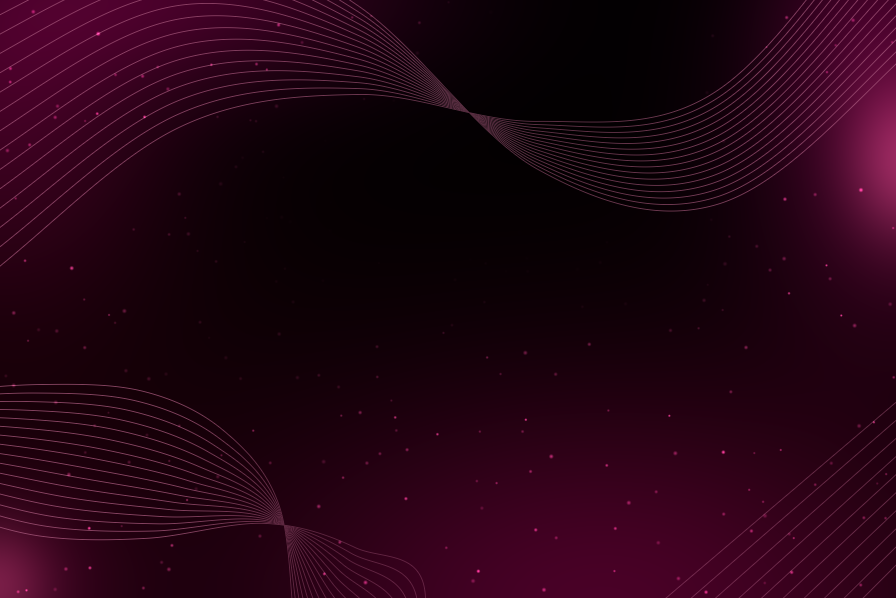
A WebGL 1 fragment shader for this background:

```glsl
precision highp float;

uniform vec2 u_resolution;

const vec3 PLUM = vec3(0.25, 0.005, 0.15);
const vec3 ROSE = vec3(0.34, 0.16, 0.22);
const vec3 WINE = vec3(0.055, 0.0, 0.012);
const vec3 LINE_PINK = vec3(0.66, 0.35, 0.49);
const vec3 SPARK_PINK = vec3(0.85, 0.25, 0.55);

float hash(vec2 cell) {
    vec3 q = fract(cell.xyx * vec3(0.1031, 0.1030, 0.0973));
    q += dot(q, q.yzx + 33.33);
    return fract((q.x + q.y) * q.z);
}

float glow(vec2 p, vec2 centre, vec2 radii) {
    vec2 q = (p - centre) / radii;
    return exp(-dot(q, q));
}

// Cubic interpolation weights for four knots
vec4 cubicWeight(vec4 d) {
    d = abs(d);
    vec4 inner = 1.0 + d * d * (1.5 * d - 2.5);
    vec4 outer = 2.0 + d * (-4.0 + d * (2.5 - 0.5 * d));
    return mix(inner, outer, step(1.0, d)) * step(d, vec4(2.0));
}

float spline(float s, vec4 first, vec4 last) {
    vec4 d = s - vec4(0.0, 1.0, 2.0, 3.0);
    return dot(cubicWeight(d), first) + dot(cubicWeight(d - 4.0), last);
}

// Height and slope of a smooth curve through evenly spaced knots
vec2 curve(float x, float start, float spacing, vec4 first, vec4 last) {
    float s = (x - start) / spacing;
    float h = 0.02;
    float rise = spline(s + h, first, last) - spline(s - h, first, last);
    return vec2(spline(s, first, last), rise / (2.0 * h * spacing));
}

// Fine strands blended between two edge curves
float ribbon(float y, vec2 edgeA, vec2 edgeB, float count, float pixel) {
    float halfWidth = 0.0007;
    float coverage = 0.0;
    for (int i = 0; i < 20; i++) {
        float t = float(i) / (count - 1.0);
        if (t > 1.001) break;
        vec2 strand = mix(edgeA, edgeB, t);
        float d = abs(y - strand.x) * inversesqrt(1.0 + strand.y * strand.y);
        coverage = max(coverage, clamp((halfWidth - d) / pixel + 0.5, 0.0, 1.0));
    }
    return coverage;
}

// Randomly placed soft dots, one candidate per cell
float sparkles(vec2 p, float cellSize, float density, float pixel) {
    vec2 cell = floor(p / cellSize);
    vec2 offset = 0.15 + 0.7 * vec2(hash(cell + 17.0), hash(cell + 41.0));
    float d = length(p - (cell + offset) * cellSize);
    float radius = mix(0.002, 0.0042, hash(cell + 73.0));
    float dotMask = 1.0 - smoothstep(0.0, radius + pixel * 0.5, d);
    return dotMask * step(hash(cell), density) * mix(0.35, 1.0, hash(cell + 97.0));
}

vec3 background(vec2 p) {
    vec3 color = WINE * glow(p, vec2(1.15, 0.12), vec2(0.85, 0.45));
    color += WINE * glow(p, vec2(0.0, 0.4), vec2(0.45, 0.6));
    color += PLUM * 0.95 * glow(p, vec2(1.0, -0.03), vec2(0.6, 0.36));
    // Upper left haze
    color += PLUM * 0.85 * glow(p, vec2(0.0, 0.86), vec2(0.28, 0.34));
    color += PLUM * 0.85 * glow(p, vec2(0.34, 1.02), vec2(0.38, 0.17));
    // Right side light
    color += PLUM * glow(p, vec2(1.52, 0.76), vec2(0.25, 0.32));
    color += PLUM * 0.5 * glow(p, vec2(1.45, 1.0), vec2(0.18, 0.2));
    color += ROSE * glow(p, vec2(1.52, 0.73), vec2(0.1, 0.13));
    // Lower left light
    color += PLUM * 0.7 * glow(p, vec2(0.0, 0.02), vec2(0.2, 0.18));
    color += ROSE * 0.7 * glow(p, vec2(-0.01, 0.02), vec2(0.09, 0.1));
    return color;
}

void main() {
    vec2 p = gl_FragCoord.xy / u_resolution * vec2(1.5, 1.0);
    float pixel = 1.0 / u_resolution.y;
    vec3 color = background(p);
    float sparkMask = smoothstep(0.02, 0.16, color.r);

    // Twisted ribbon across the top
    vec2 topA = curve(p.x, -0.3, 0.3, vec4(0.3, 0.555, 0.787, 0.842), vec4(0.797, 0.848, 1.195, 1.586));
    vec2 topB = curve(p.x, -0.3, 0.3, vec4(0.844, 1.04, 1.127, 0.99), vec4(0.717, 0.658, 0.893, 1.234));
    float topStrength = 0.75 - 0.2 * glow(p, vec2(0.85, 0.8), vec2(0.3));
    color = mix(color, LINE_PINK, topStrength * ribbon(p.y, topA, topB, 16.0, pixel));

    // Twisted ribbon descending from the left, in tilted axes
    vec2 q = vec2(0.82 * p.x - 0.57 * p.y, 0.57 * p.x + 0.82 * p.y);
    vec2 lowA = curve(q.x, -0.44, 0.1465, vec4(0.07, 0.211, 0.332, 0.42), vec4(0.443, 0.395, 0.234, 0.078));
    vec2 lowB = curve(q.x, -0.44, 0.1465, vec4(0.0, 0.031, 0.072, 0.125), vec4(0.223, 0.355, 0.408, 0.404));
    float lowStrength = mix(0.8, 0.42, smoothstep(0.25, 0.55, p.x));
    color = mix(color, LINE_PINK, lowStrength * ribbon(q.y, lowA, lowB, 16.0, pixel));

    // Diagonal strands in the lower right corner
    vec2 cornerA = vec2(0.85 * (p.x - 1.115), 0.85);
    vec2 cornerB = vec2(p.x - 1.445, 1.0);
    color = mix(color, LINE_PINK, 0.5 * ribbon(p.y, cornerA, cornerB, 10.0, pixel));

    // Drifting sparks
    float sparks = sparkles(p, 0.065, 0.3, pixel) + 0.6 * sparkles(p + 3.7, 0.043, 0.15, pixel);
    color += SPARK_PINK * sparks * sparkMask;
    gl_FragColor = vec4(color, 1.0);
}
```
